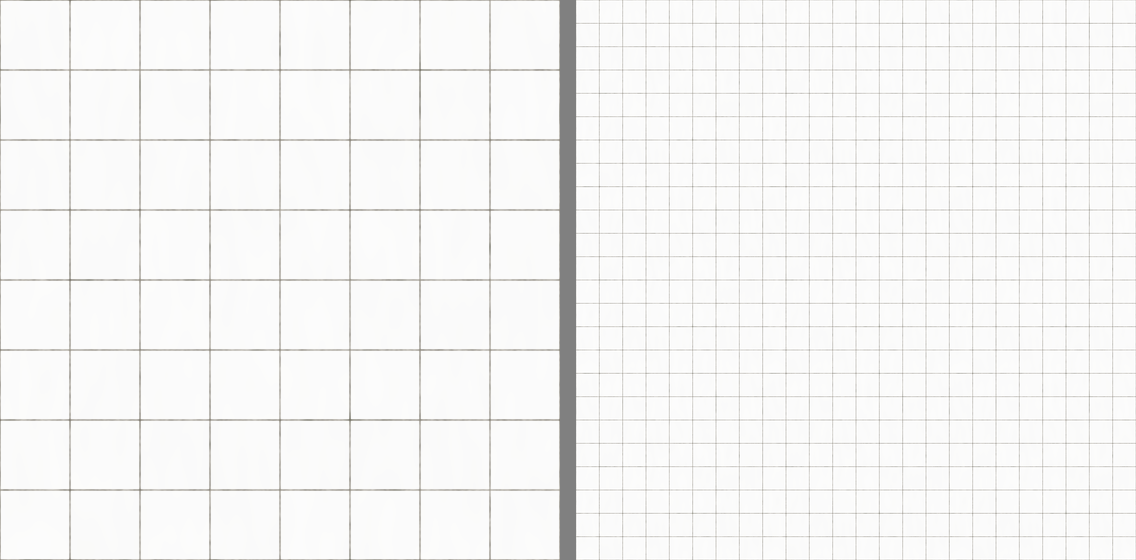
Left: one tile. Right: repeated 3 by 3.
Write a Shadertoy shader that draws this texture.

```glsl
// Square white glazed tiles, eight by eight, with thin worn grey grout; tiles seamlessly.

const float TILES = 8.0;             // repeats across and down
const float GROUT_HALF = 0.0084;     // half width of a joint, in tiles
const float GROUT_WOBBLE = 0.0022;   // uneven joint width, in tiles
const float CORNER_FLARE = 0.004;    // widening of joints at crossings
const float CORNER_REACH = 0.03;     // length of that widening
const float TILE_VARIATION = 0.004;  // tone change from tile to tile
const float STREAK_STRENGTH = 0.006; // faint streaks in the glaze
const float GROUT_MOTTLE = 0.12;     // light and dark mottling of joints
const vec3 GLAZE = vec3(0.984, 0.984, 0.983);
const vec3 GROUT = vec3(0.59, 0.57, 0.53);
const vec3 GRIME = vec3(0.33, 0.33, 0.27);

// Integer hash of a lattice cell, two values in 0..1
vec2 hash2(ivec2 cell, int seed) {
    uvec3 v = uvec3(cell.x, cell.y, seed) * 1664525u + 1013904223u;
    v.x += v.y * v.z; v.y += v.z * v.x; v.z += v.x * v.y;
    v ^= v >> 16u;
    v.x += v.y * v.z; v.y += v.z * v.x;
    return vec2(v.xy & 65535u) / 65535.0;
}

// Dot product of a wrapped lattice gradient with the offset to a point
float cornerSlope(ivec2 cell, vec2 offset, ivec2 period, int seed) {
    ivec2 wrapped = (cell + period) % period;
    float angle = 6.28319 * hash2(wrapped, seed).x;
    return dot(vec2(cos(angle), sin(angle)), offset);
}

// Gradient noise over the canvas with a whole number of cells per side
float wrapNoise(vec2 uv, ivec2 period, int seed) {
    vec2 p = uv * vec2(period) + 0.37;
    ivec2 i = ivec2(floor(p));
    vec2 f = fract(p);
    vec2 u = f * f * f * (f * (f * 6.0 - 15.0) + 10.0);
    float a = cornerSlope(i, f, period, seed);
    float b = cornerSlope(i + ivec2(1, 0), f - vec2(1, 0), period, seed);
    float c = cornerSlope(i + ivec2(0, 1), f - vec2(0, 1), period, seed);
    float d = cornerSlope(i + ivec2(1, 1), f - vec2(1, 1), period, seed);
    return mix(mix(a, b, u.x), mix(c, d, u.x), u.y);
}

// Share of a pixel covered by a line of the given half width, per axis
vec2 lineCoverage(vec2 dist, vec2 halfWidth, vec2 pixel) {
    vec2 inner = max(dist - 0.5 * pixel, -halfWidth);
    vec2 outer = min(dist + 0.5 * pixel, halfWidth);
    return clamp((outer - inner) / pixel, 0.0, 1.0);
}

void mainImage(out vec4 fragColor, in vec2 fragCoord) {
    vec2 uv = fragCoord / iResolution.xy;
    vec2 pixel = TILES / iResolution.xy;
    vec2 p = uv * TILES;

    // Glaze: a tone per tile plus faint, mostly upright streaks
    float tone = hash2(ivec2(floor(p)), 1).x - 0.5;
    float streaks = wrapNoise(uv, ivec2(32, 10), 2)
                  + 0.6 * wrapNoise(uv, ivec2(13, 7), 3);
    vec3 glaze = GLAZE + TILE_VARIATION * tone + STREAK_STRENGTH * streaks;

    // Joints: uneven in width and slightly flared at crossings
    vec2 dist = abs(fract(p + 0.5) - 0.5);
    vec2 flare = 1.0 - smoothstep(0.0, CORNER_REACH, dist.yx);
    float wobble = wrapNoise(uv, ivec2(72), 4);
    vec2 halfWidth = GROUT_HALF + GROUT_WOBBLE * wobble + CORNER_FLARE * flare;
    vec2 cover = lineCoverage(dist, halfWidth, pixel);
    float joint = 1.0 - (1.0 - cover.x) * (1.0 - cover.y);

    // Grout: fine mottling and occasional longer runs of grime
    float mottle = wrapNoise(uv, ivec2(160), 5) + wrapNoise(uv, ivec2(40), 6);
    float grime = smoothstep(0.2, 0.6, wrapNoise(uv, ivec2(20), 7));
    vec3 grout = mix(GROUT + GROUT_MOTTLE * mottle, GRIME, 0.75 * grime);

    fragColor = vec4(clamp(mix(glaze, grout, joint), 0.0, 1.0), 1.0);
}
```
